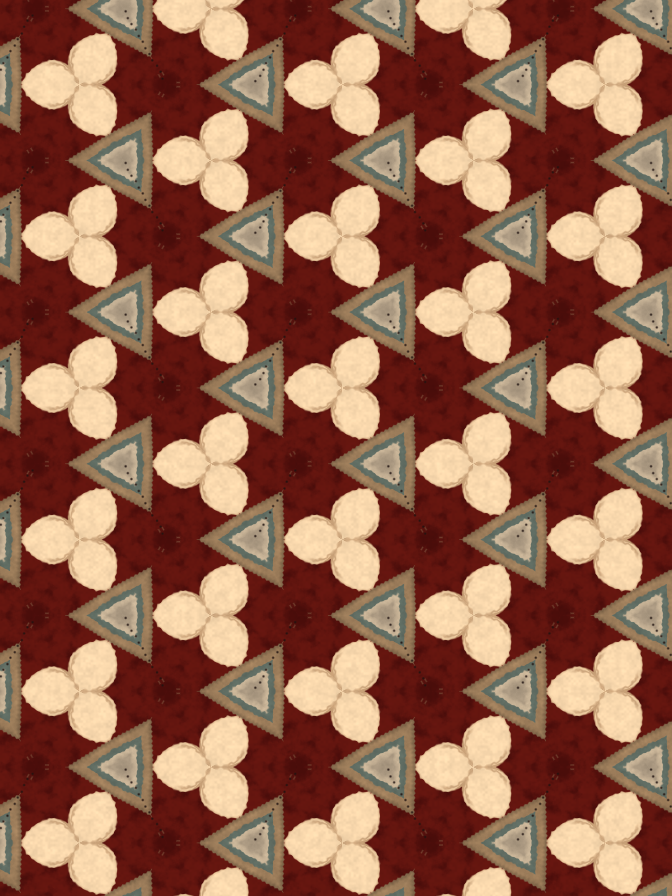
Reproduce this pattern procedurally as a Shadertoy shader.

```glsl
// Kaleidoscope weave: cream trefoils and ringed triangles on mottled red, in a hexagonal repeat.

const float PI = 3.14159265;
const float REPEATS_DOWN = 5.908;
const vec2 ORIGIN = vec2(0.523, 0.35);
const vec2 TIP_AXIS = vec2(0.5, 0.8660254);

const vec3 RED = vec3(0.395, 0.085, 0.06);
const vec3 DARK_RED = vec3(0.29, 0.05, 0.04);
const vec3 CREAM = vec3(0.98, 0.85, 0.68);
const vec3 FOLD_TAN = vec3(0.75, 0.59, 0.43);
const vec3 TAN = vec3(0.59, 0.47, 0.34);
const vec3 TEAL = vec3(0.38, 0.43, 0.39);
const vec3 PALE = vec3(0.77, 0.69, 0.58);
const vec3 STONE = vec3(0.66, 0.59, 0.50);
const vec3 INK = vec3(0.12, 0.07, 0.06);

float hash(vec2 p) {
    return fract(sin(dot(p, vec2(127.1, 311.7))) * 43758.5453);
}

float noise(vec2 p) {
    vec2 i = floor(p), f = fract(p);
    f = f * f * (3.0 - 2.0 * f);
    return mix(mix(hash(i), hash(i + vec2(1, 0)), f.x),
               mix(hash(i + vec2(0, 1)), hash(i + vec2(1, 1)), f.x), f.y);
}

float fbm(vec2 p) {
    float sum = 0.0, gain = 0.5;
    for (int i = 0; i < 4; i++) {
        sum += gain * noise(p);
        p = p * 2.1 + 7.3;
        gain *= 0.5;
    }
    return sum;
}

float fill(float d, float px) {
    return 1.0 - smoothstep(-px, px, d);
}

// Offset from the nearest lattice point; z is the column parity, +1 or -1
vec3 hexCell(vec2 p) {
    vec2 period = vec2(sqrt(3.0), 1.0);
    vec2 a = mod(p + 0.5 * period, period) - 0.5 * period;
    vec2 b = mod(p, period) - 0.5 * period;
    return dot(a, a) < dot(b, b) ? vec3(a, 1.0) : vec3(b, -1.0);
}

// Threefold mirror: the wedge runs from 0 (side) to 60 degrees (tip)
vec2 foldThree(vec2 p) {
    float a = abs(mod(atan(p.y, p.x) + PI / 3.0, 2.0 * PI / 3.0) - PI / 3.0);
    return length(p) * vec2(cos(a), sin(a));
}

// Bowed triangle in the folded wedge, with a sawtooth edge
float bowedTriangle(vec2 q, float side, float tip, float tooth) {
    vec2 along = normalize(TIP_AXIS * tip - vec2(side, 0.0));
    vec2 r = q - vec2(side, 0.0);
    float saw = abs(fract(dot(r, along) * 32.0) - 0.5) - 0.25;
    return dot(r, vec2(along.y, -along.x)) + tooth * saw;
}

// One petal of the trefoil, narrowing to its tip
float petal(vec2 q) {
    float u = dot(q, TIP_AXIS);
    float v = q.x * TIP_AXIS.y - q.y * TIP_AXIS.x;
    float halfWidth = 0.158 * (1.0 - 0.25 * smoothstep(0.23, 0.38, u));
    return 0.15 * (length(vec2((u - 0.185) / 0.195, v / halfWidth)) - 1.0);
}

vec3 paintTrefoil(vec3 col, vec2 q, float px) {
    float d = petal(q) + 0.016 * (noise(q * 45.0) - 0.5);
    float angle = atan(q.y, q.x);
    vec3 cloth = CREAM * (0.94 + 0.12 * fbm(q * 14.0));
    cloth = mix(cloth, FOLD_TAN, 0.5 * smoothstep(-0.018, 0.0, d));
    // Creases where two petals meet
    float crease = fill(abs(d + 0.022) - 0.006, px) * (1.0 - smoothstep(0.35, 0.6, angle));
    float spike = fill(q.y - 0.3 * (q.x - 0.085), px);
    cloth = mix(cloth, FOLD_TAN, max(0.75 * crease, 0.85 * spike));
    return mix(col, cloth, fill(d, px));
}

vec3 paintTriangle(vec3 col, vec2 q, float px) {
    float wobble = 0.018 * (noise(q * 38.0) - 0.5);
    float weave = 0.9 + 0.2 * fbm(q * 24.0);
    float outer = bowedTriangle(q, 0.198, 0.372, 0.016);
    vec3 rim = TAN * mix(0.86, 1.06, smoothstep(0.0, -0.035, outer));
    col = mix(col, rim * weave, fill(outer, px));
    col = mix(col, TEAL * weave, fill(bowedTriangle(q, 0.136, 0.235, 0.008) + wobble, px));
    col = mix(col, PALE * weave, fill(bowedTriangle(q, 0.095, 0.165, 0.012) + wobble, px));
    return mix(col, STONE * weave, 0.8 * fill(bowedTriangle(q, 0.065, 0.112, 0.0) + wobble, 0.012));
}

// Row of small stitches from the centre out through one corner
float stitches(vec2 p, float direction, float px) {
    vec2 axis = TIP_AXIS * vec2(1.0, direction);
    float along = dot(p, axis), step_ = 0.046;
    float index = floor(along / step_);
    float across = dot(p, vec2(-axis.y, axis.x)) + 0.014 * (hash(vec2(index, 3.0)) - 0.5);
    float d = length(vec2(along - (index + 0.5) * step_, across)) - 0.007;
    return fill(d, px) * step(0.0, along) * step(along, 0.56) * step(0.15, hash(vec2(index, direction)));
}

void mainImage(out vec4 fragColor, in vec2 fragCoord) {
    float px = REPEATS_DOWN / iResolution.y;
    vec2 p = fragCoord * px - ORIGIN;
    vec2 trefoil = foldThree(hexCell(p).xy);
    vec3 kite = hexCell(p - vec2(2.0 / sqrt(3.0), 0.0));
    vec2 gap = foldThree(hexCell(p - vec2(1.0 / sqrt(3.0), 0.0)).xy);

    // Mottled ground with pale flecks around each gap
    vec3 col = mix(DARK_RED, RED, smoothstep(0.2, 0.6, fbm(gap * 12.0)));
    float fleck = max(abs(gap.x - 0.075) - 0.011, abs(gap.y - 0.014) - 0.004);
    col = mix(col, TAN, 0.45 * fill(fleck, px));

    col = paintTriangle(col, foldThree(kite.xy), px);
    col = mix(col, INK, 0.85 * stitches(kite.xy, kite.z, px));
    col = paintTrefoil(col, trefoil, px);

    // Fine cloth grain
    col *= 0.97 + 0.06 * noise(p * 60.0);
    fragColor = vec4(col, 1.0);
}
```
